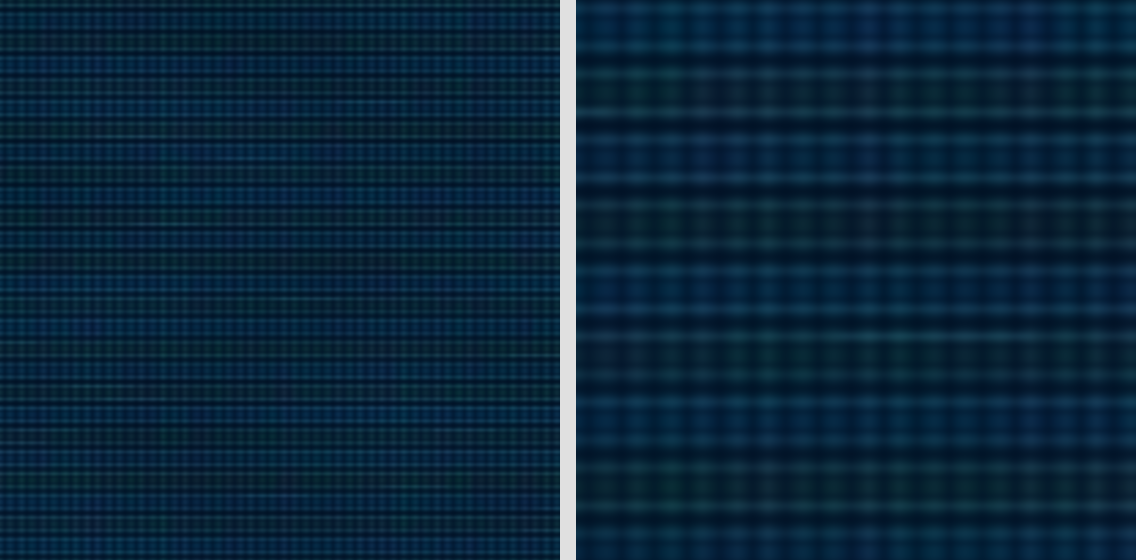
Left, the full canvas; right, a detail of the centre.
A WebGL 2 fragment shader for this pattern:

```glsl
#version 300 es
precision highp float;

uniform vec2 u_resolution;
out vec4 fragColor;

const float TAU = 6.2831853;

float hash(vec2 p) {
  vec3 q = fract(vec3(p.xyx) * 0.1031);
  q += dot(q, q.yzx + 33.33);
  return fract((q.x + q.y) * q.z);
}

// Soft line of a given half width
float thread(float offset, float width) {
  return exp(-offset * offset / (width * width));
}

// Smoothly blended cellular noise: each cell point carries its own value
float softCells(vec2 p) {
  vec2 cell = floor(p);
  float total = 0.0;
  float weightSum = 0.0;
  for (int j = -1; j <= 1; j++) {
    for (int i = -1; i <= 1; i++) {
      vec2 id = cell + vec2(i, j);
      vec2 d = id + vec2(hash(id), hash(id + 57.0)) - p;
      float weight = exp(-5.0 * dot(d, d));
      total += weight * hash(id + 113.0);
      weightSum += weight;
    }
  }
  return total / weightSum;
}

void main() {
  vec2 uv = gl_FragCoord.xy / u_resolution;
  vec3 navy = vec3(0.0, 0.065, 0.15);

  // Alternating blue and dark green bands
  float bandPos = (uv.y - 0.416) * 12.8;
  float blueness = 0.5 + 0.4 * cos(TAU * bandPos) + 0.1 * sin(uv.y * 31.0);
  vec3 color = mix(vec3(0.03, 0.136, 0.186), vec3(0.012, 0.146, 0.257), blueness);

  // Patchy dye: vertical stripes of teal and violet, broken by soft cells
  float stripe = 0.6 * sin(uv.x * 73.0 + 5.0) + 0.4 * sin(uv.x * 131.0 + 1.0);
  float patches = softCells(uv * vec2(24.0, 18.0)) - 0.5;
  float tint = 0.35 * stripe + 1.3 * patches;
  color += max(tint, 0.0) * vec3(-0.015, 0.018, -0.005);
  color += max(-tint, 0.0) * vec3(0.022, -0.018, 0.008);

  // Warp threads in loose pairs, uneven in brightness
  float warpPos = (uv.x - 0.5167) * 25.6 + 0.5;
  float warpId = floor(warpPos);
  float warpPair = fract(warpPos) - 0.5;
  float warpSide = step(0.0, warpPair);
  float warp = thread(abs(warpPair) - 0.235, 0.1);
  float warpLevel = 0.55 + 0.9 * hash(vec2(warpId, warpSide + 3.0));
  float warpGap = thread(warpPair, 0.09) + thread(abs(warpPair) - 0.5, 0.1);
  color = mix(color, navy, 0.4 * warpGap);
  color += warp * warpLevel * vec3(0.018, 0.026, 0.026);

  // Paired pale weft threads around a dark gap
  float weftPos = bandPos * 2.0;
  float pairId = floor(weftPos);
  float pairPos = fract(weftPos) - 0.5;
  float side = step(0.0, pairPos);
  float weft = thread(abs(pairPos) - 0.207, 0.08);
  float weftLevel = 0.65 + 0.7 * hash(vec2(pairId, side + 7.0));
  float gapLevel = 0.5 + 0.25 * hash(vec2(pairId, 41.0));
  color = mix(color, navy * 0.9, gapLevel * thread(pairPos, 0.11));
  color = mix(color, navy, 0.28 * thread(abs(pairPos) - 0.36, 0.06));
  color += weft * weftLevel * vec3(0.032, 0.052, 0.054);

  // Short bright slubs along a few weft threads
  float slubPos = uv.x * 8.0 + 3.0 * hash(vec2(pairId, 19.0));
  float along = fract(slubPos);
  float slub = step(0.96, hash(vec2(floor(slubPos), pairId * 2.0 + side)));
  slub *= smoothstep(0.0, 0.1, along) * smoothstep(1.0, 0.9, along);
  color += slub * weft * vec3(0.015, 0.03, 0.035);

  // Broad uneven fading
  float fade = sin(uv.x * 9.0 + 2.0 * sin(uv.y * 7.0)) + sin(uv.y * 17.0 + uv.x * 4.0);
  color *= 1.0 + 0.025 * fade;

  fragColor = vec4(clamp(color, 0.0, 1.0), 1.0);
}
```
